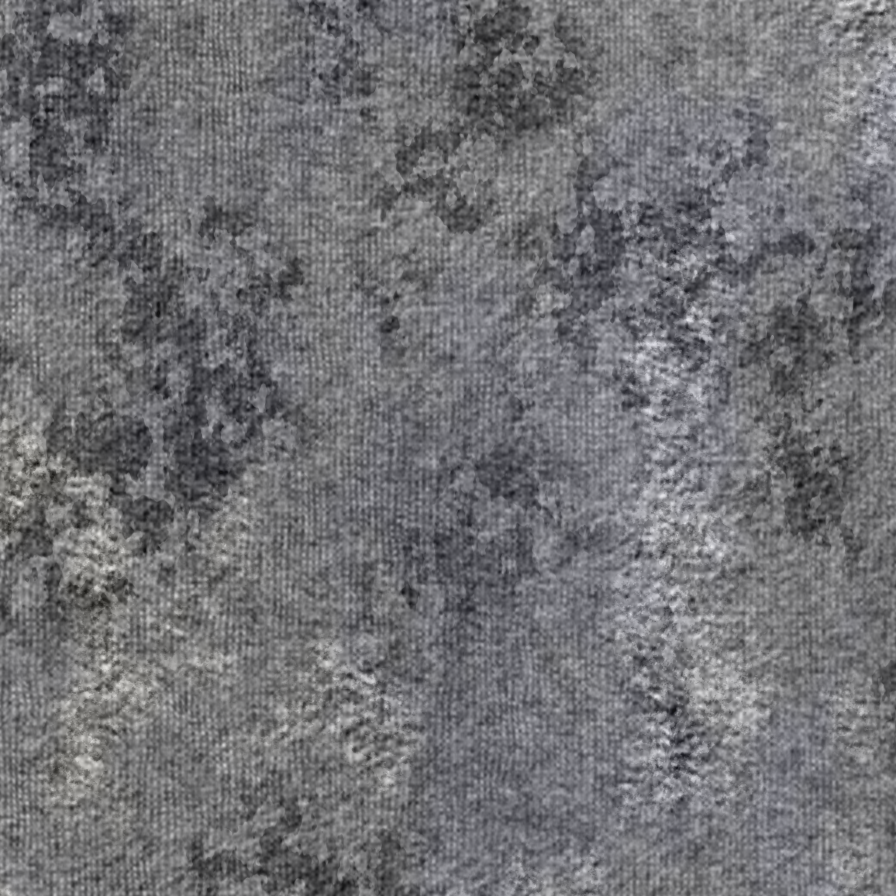
Give the GLSL for this texture, as a WebGL 1 fragment shader.

```glsl
precision highp float;
// Worn grey woven fabric: a fine ribbed weave and an embossed crumple,
// overlaid with ragged dark stains, pale rubbed patches and faint blue tints.
// All layers are value noise at different scales, summed as brightness.
uniform vec2 u_resolution;

const float TAU = 6.2831853;
const float THREADS = 132.0;
const vec3 CLOTH_GREY = vec3(0.480, 0.480, 0.486);
const vec3 BLUE_TINT = vec3(-0.010, -0.008, 0.018);
const vec3 WARM_TINT = vec3(0.012, 0.008, -0.010);

float hash(vec2 cell) {
  return fract(sin(dot(cell, vec2(127.1, 311.7))) * 43758.5453);
}

float noise(vec2 p) {
  vec2 cell = floor(p);
  vec2 f = fract(p);
  vec2 w = f * f * (3.0 - 2.0 * f);
  float low = mix(hash(cell), hash(cell + vec2(1.0, 0.0)), w.x);
  float high = mix(hash(cell + vec2(0.0, 1.0)), hash(cell + 1.0), w.x);
  return mix(low, high, w.y);
}

// Four octaves, normalised to 0..1 and turned to hide the lattice.
// A higher gain makes the result more ragged.
float fbm(vec2 p, float gain) {
  float sum = 0.0;
  float total = 0.0;
  float weight = 1.0;
  for (int i = 0; i < 4; i++) {
    sum += weight * noise(p);
    total += weight;
    p = mat2(0.8, 0.6, -0.6, 0.8) * p * 2.03 + 17.3;
    weight *= gain;
  }
  return sum / total;
}

// Short wrinkles, stretched along the given slant.
float wrinkleHeight(vec2 p, float scale, float slant) {
  vec2 along = vec2(cos(slant), sin(slant));
  vec2 across = vec2(-along.y, along.x);
  vec2 q = vec2(dot(p, along) * 0.6, dot(p, across)) * scale;
  return 0.6 * noise(q) + 0.4 * noise(p * scale * 1.4 + 41.0);
}

// Relief lit from above, a little to the left.
float emboss(vec2 p, float scale, float slant) {
  vec2 toLight = vec2(-0.4, 0.75) / scale;
  return wrinkleHeight(p, scale, slant) - wrinkleHeight(p + toLight, scale, slant);
}

// Vertical ribs broken by knots, with uneven threads; value about -1..1.
float weave(vec2 p, float threads) {
  float sway = 0.8 * (noise(p * vec2(36.0, 24.0)) - 0.5);
  float rib = cos(TAU * (p.x * threads + sway));
  float knot = cos(TAU * (p.y * threads * 0.95 + sway * 1.4));
  float wear = 0.4 + 1.2 * noise(p * vec2(48.0, 32.0) + 90.0);
  return wear * (0.65 * rib + 0.25 * knot + 0.3 * rib * knot);
}

// Broad patch mask, taller than wide, with a frayed outline.
float patches(vec2 p, vec2 offset, float low, float high) {
  return smoothstep(low, high, fbm(p * vec2(6.0, 4.2) + offset, 0.58));
}

void main() {
  vec2 p = gl_FragCoord.xy / u_resolution.y;

  // Broad regions of wear, staining and tint
  float stained = patches(p, vec2(3.7, 8.2), 0.47, 0.65);
  float rubbed = patches(p, vec2(21.4, 5.1), 0.53, 0.72);
  float blue = patches(p, vec2(9.6, 31.8), 0.42, 0.66);
  float drift = fbm(p * vec2(4.0, 2.8) + 52.0, 0.5) - 0.5;

  // Crisp ragged clumps gather in the stains, thin specks elsewhere
  float ragged = fbm(p * vec2(46.0, 33.0) + 6.0, 0.65);
  float clumps = smoothstep(0.45, 0.56, ragged + 0.07 * stained - 0.03);
  float stain = clumps * (0.22 + 0.78 * stained);
  float mottle = fbm(p * vec2(64.0, 50.0) + 71.0, 0.7) - 0.5;

  // Fine surface, its wrinkles leaning one way or the other
  float ribs = weave(p, THREADS) * mix(1.2, 0.7, smoothstep(0.1, 0.9, p.x));
  float lean = smoothstep(0.4, 0.6, noise(p * 7.0 + 15.0));
  float relief = mix(emboss(p, 145.0, 0.55), emboss(p, 145.0, -0.5), lean);
  float grain = noise(p * 260.0 + 13.0) - 0.5;
  float flakes = smoothstep(0.44, 0.60, fbm(p * vec2(75.0, 85.0) + 33.0, 0.7));

  float shade = 0.17 * drift + 0.22 * mottle - 0.185 * stain;
  shade += 0.070 * ribs * (1.0 - 0.4 * stained) * (1.0 - 0.4 * rubbed);
  shade += relief * (0.19 + 0.22 * rubbed + 0.07 * stained);
  shade += 0.19 * grain + rubbed * (0.015 + 0.14 * flakes);
  shade += 0.04 * (p.x - 0.5);

  // Cool towards the right, warm where the left side is rubbed
  vec3 colour = CLOTH_GREY + shade;
  colour += BLUE_TINT * blue * (0.5 + 0.5 * p.x);
  colour += WARM_TINT * (0.2 + rubbed) * (1.0 - smoothstep(0.0, 0.7, p.x));
  gl_FragColor = vec4(clamp(colour, 0.07, 0.9), 1.0);
}
```
